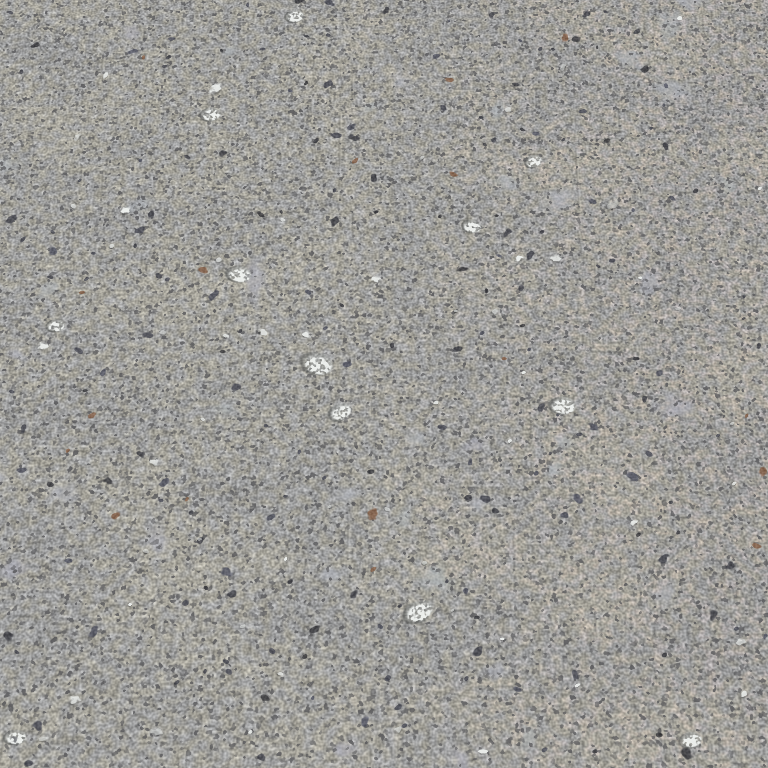
Write a three.js fragment shader that draws this texture.

```glsl
// Draws weathered grey concrete: fine sand, dark grit, pale smears and glinting water drops.
varying vec2 vUv;

#define BASE_TONE 0.632
#define SAND_CELLS 125.0
#define SAND_CONTRAST 0.36
#define GRIT_CELLS 112.0
#define GRIT_SHARE 0.5
#define STONE_CELLS 30.0
#define STONE_SHARE 0.16
#define DROP_CELLS 6.0
#define DROP_SHARE 0.4
#define GLINT_CELLS 13.0
#define GLINT_SHARE 0.3
#define FORESHORTENING 0.25

vec3 hash3(vec2 p) {
  vec3 q = fract(vec3(p.xyx) * vec3(0.1031, 0.1030, 0.0973));
  q += dot(q, q.yxz + 33.33);
  return fract((q.xxy + q.yzz) * q.zyx);
}

float corner(vec2 cell, vec2 offset) {
  float angle = 6.2832 * hash3(cell).x;
  return dot(vec2(cos(angle), sin(angle)), offset);
}

// Gradient noise, roughly -0.7 to 0.7
float gradientNoise(vec2 p) {
  vec2 i = floor(p), f = fract(p), e = vec2(1.0, 0.0);
  vec2 u = f * f * f * (f * (f * 6.0 - 15.0) + 10.0);
  return mix(mix(corner(i, f), corner(i + e.xy, f - e.xy), u.x),
             mix(corner(i + e.yx, f - e.yx), corner(i + e.xx, f - e.xx), u.x), u.y);
}

// Nearest scattered ellipse: xy = position in radii, z = random value, w = distance in radii
vec4 scatter(vec2 p, float share, vec2 radii, float flatness, float tilt, float seed) {
  vec4 nearest = vec4(9.0, 9.0, 0.0, 9.0);
  vec2 home = floor(p);
  for (int y = -1; y <= 1; y++) {
    for (int x = -1; x <= 1; x++) {
      vec2 cell = home + vec2(float(x), float(y));
      vec3 place = hash3(cell + seed);
      vec3 form = hash3(cell + seed + 71.7);
      if (place.z > share) continue;
      float angle = tilt * (form.x - 0.35);
      float c = cos(angle), s = sin(angle);
      vec2 d = mat2(c, -s, s, c) * (p - cell - 0.1 - 0.8 * place.xy);
      d /= mix(radii.x, radii.y, form.y * form.y) * vec2(1.0, flatness);
      float r = length(d);
      if (r < nearest.w) nearest = vec4(d, form.z, r);
    }
  }
  return nearest;
}

float disc(float r, float softness) {
  return 1.0 - smoothstep(1.0 - softness, 1.0 + softness, r);
}

void main() {
  // Ground coordinates, with smaller grains toward the top
  vec2 ground = vec2((vUv.x - 0.5) * (1.0 + FORESHORTENING * vUv.y),
                     vUv.y * (1.0 + FORESHORTENING * vUv.y)) + 2.0;

  // Sand and broad staining
  float coarse = gradientNoise(ground * SAND_CELLS * vec2(0.9, 1.1));
  float fine = gradientNoise(ground * SAND_CELLS * 2.1 + 17.0);
  float clump = gradientNoise(ground * 42.0 + 5.0);
  float stain = gradientNoise(ground * vec2(5.0, 9.0)) + 0.5 * gradientNoise(ground * 17.0);
  float tone = BASE_TONE + SAND_CONTRAST * (0.42 * coarse + 0.58 * fine)
             + 0.05 * clump + 0.035 * stain;

  // Warm and cool tints, pinker at the right
  float hue = smoothstep(-0.45, 0.45, gradientNoise(ground * 65.0 + 31.0) + 0.4 * stain);
  vec3 tint = mix(vec3(0.995, 1.0, 1.005), vec3(1.015, 1.0, 0.94), hue);
  float blush = smoothstep(0.4, 0.9, vUv.x + 0.3 * stain);
  tint += vec3(0.025, -0.005, -0.01) * blush * smoothstep(-0.1, 0.5, clump + coarse);
  vec3 color = tone * tint;

  // Pale mineral smears
  vec4 smear = scatter(ground * 9.0, 0.3, vec2(0.1, 0.24), 0.65, 3.0, 11.0);
  vec3 smearColor = mix(vec3(0.70, 0.73, 0.74), vec3(0.70, 0.70, 0.76), smear.z);
  color = mix(color, smearColor, 0.5 * disc(smear.w + 0.9 * clump + 0.3 * coarse, 0.6));

  // Dark grit and larger coloured stones
  vec4 grit = scatter(ground * GRIT_CELLS, GRIT_SHARE, vec2(0.22, 0.52), 0.72, 2.5, 23.0);
  float gritMask = disc(grit.w + 0.8 * fine, 0.32);
  color = mix(color, vec3(0.35, 0.35, 0.36), gritMask * mix(0.3, 0.85, grit.z));
  vec4 stone = scatter(ground * STONE_CELLS, STONE_SHARE, vec2(0.1, 0.27), 0.65, 2.5, 37.0);
  vec3 stoneColor = mix(vec3(0.22, 0.22, 0.23), vec3(0.36, 0.37, 0.43), stone.z);
  stoneColor = mix(stoneColor, vec3(0.52, 0.38, 0.29), step(0.87, stone.z));
  color = mix(color, stoneColor + 0.12 * fine, 0.85 * disc(stone.w + 0.7 * coarse, 0.25));

  // Water drops: clear body, shaded rim and broken white reflections
  vec4 drop = scatter(vUv * DROP_CELLS, DROP_SHARE, vec2(0.07, 0.135), 0.68, 0.9, 53.0);
  float dropEdge = drop.w + 0.1 * clump;
  float body = disc(dropEdge, 0.1);
  float rim = body * smoothstep(0.6, 0.95, dropEdge);
  float facets = gradientNoise(vUv * vec2(170.0, 210.0)) + 0.5 * fine;
  vec2 shine = (drop.xy - vec2(0.15, -0.12)) / vec2(0.8, 0.75);
  float sparkle = disc(length(shine) + 0.15 * clump, 0.15) * smoothstep(-0.25, 0.12, facets);
  color = mix(color, vec3(0.64, 0.65, 0.64) + 0.2 * fine, 0.6 * body);
  color *= 1.0 - 0.3 * rim * smoothstep(0.5, -0.6, drop.x + 0.3 * drop.y);
  color = mix(color, vec3(0.95, 0.96, 0.95), 0.92 * sparkle * body);

  // Tiny glints with a thin shadow beneath
  vec4 glint = scatter(vUv * GLINT_CELLS, GLINT_SHARE, vec2(0.035, 0.1), 0.6, 1.2, 67.0);
  color *= 1.0 - 0.22 * disc(length(glint.xy + vec2(0.2, 0.6)), 0.35);
  color = mix(color, vec3(0.93, 0.94, 0.93),
              mix(0.5, 1.0, glint.z) * disc(glint.w + 0.8 * facets, 0.3));

  gl_FragColor = vec4(clamp(color, 0.0, 1.0), 1.0);
}
```
